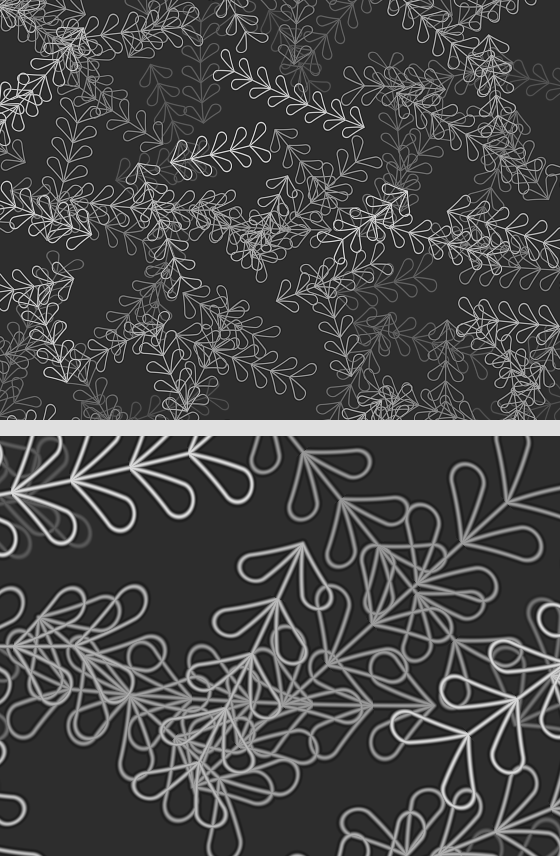
Top, the full canvas; bottom, a detail of the centre.
Reproduce this pattern procedurally as a Shadertoy shader.

```glsl
// Scattered line-drawn sprigs on charcoal: each has a thin bent stem carrying
// mirrored pairs of teardrop leaves. Stems repeat their nodes by formula, and
// the outlines are drawn from distances, with paler sprigs lying on top.

const float SPRIG_COUNT = 88.0;
const float NODE_STEP = 0.048;     // gap between leaf pairs, in canvas heights
const float LEAF_LENGTH = 0.047;   // from the node to the centre of the bulb
const float LEAF_RADIUS = 0.0122;
const float LEAF_ANGLE = 0.66;
const float LINE_REACH = 0.0030;
const float HALO_REACH = 0.0052;
const float GROUND = 0.178;
const float HALO_DEPTH = 0.06;

float hash(float n) {
    return fract(sin(n * 127.1 + 3.7) * 43758.5);
}

mat2 rotation(float angle) {
    float c = cos(angle), s = sin(angle);
    return mat2(c, -s, s, c);
}

// Signed distance to a teardrop with its point at the origin, along +x.
float teardrop(vec2 p, float len, float radius) {
    p.y = abs(p.y);
    float slope = radius / len;
    float rise = sqrt(1.0 - slope * slope);
    float along = dot(p, vec2(rise, slope));
    if (along < 0.0) return length(p);
    if (along > rise * len) return length(p - vec2(len, 0.0)) - radius;
    return dot(p, vec2(-slope, rise));
}

// Distance to the outline of a leaf that leans away from the stem.
float leafOutline(vec2 p, float angle, float size) {
    vec2 q = rotation(angle) * p / size;
    q.y -= 2.0 * q.x * (q.x - 0.5 * LEAF_LENGTH);
    return abs(teardrop(q, LEAF_LENGTH, LEAF_RADIUS)) * size;
}

// Distance to a whole sprig rooted at the origin and growing along +x.
float sprig(vec2 p, float nodes, float bend, float angle, float size) {
    p.y = abs(p.y - bend * p.x * p.x);
    float last = nodes - 1.0;
    float stemEnd = last * NODE_STEP;
    float d = length(p - vec2(clamp(p.x, 0.0, stemEnd), 0.0));
    float nearest = floor(p.x / NODE_STEP);
    for (float back = 0.0; back < 2.0; back++) {
        float node = clamp(nearest - back, 0.0, last);
        vec2 local = p - vec2(node * NODE_STEP, 0.0);
        d = min(d, leafOutline(local, angle, size));
    }
    return d;
}

// Evenly spread centres, loosened by a random shift, with a margin outside.
vec2 scatter(float id, float aspect) {
    vec2 even = fract(0.5 + id * vec2(0.7549, 0.5698));
    vec2 shift = vec2(hash(id + 11.0), hash(id + 47.0)) - 0.5;
    vec2 margin = vec2(0.1);
    return mix(-margin, vec2(aspect, 1.0) + margin, even) + 0.14 * shift;
}

void mainImage(out vec4 fragColor, in vec2 fragCoord) {
    vec2 p = fragCoord / iResolution.y;
    float aspect = iResolution.x / iResolution.y;
    float reach = max(LINE_REACH, 1.0 / iResolution.y);

    float light = 0.0;
    float cover = 0.0;
    float halo = 0.0;
    for (float id = 0.0; id < SPRIG_COUNT; id++) {
        vec2 q = p - scatter(id, aspect);
        if (dot(q, q) > 0.09) continue;

        // Shape of this sprig
        float nodes = 5.0 + floor(4.0 * hash(id + 101.0));
        float bend = 0.7 * (hash(id + 151.0) - 0.5);
        float angle = LEAF_ANGLE + 0.16 * (hash(id + 211.0) - 0.5);
        float size = mix(0.9, 1.1, hash(id + 263.0));
        q = rotation(6.2832 * hash(id + 307.0)) * q;
        q.x += 0.5 * nodes * NODE_STEP;
        float d = sprig(q, nodes, bend, angle, size);

        // Soft line, and a faint dark rim beside the paler ones
        float tone = mix(0.31, 0.88, hash(id + 401.0));
        float line = 1.0 - smoothstep(0.0, reach, d);
        float rim = 1.0 - smoothstep(reach, max(HALO_REACH, 1.6 * reach), d);
        light = max(light, line * (tone - GROUND));
        cover = max(cover, line);
        halo = max(halo, rim * smoothstep(0.3, 0.65, tone));
    }

    float grey = GROUND + light - HALO_DEPTH * halo * (1.0 - cover);
    fragColor = vec4(vec3(grey), 1.0);
}
```
